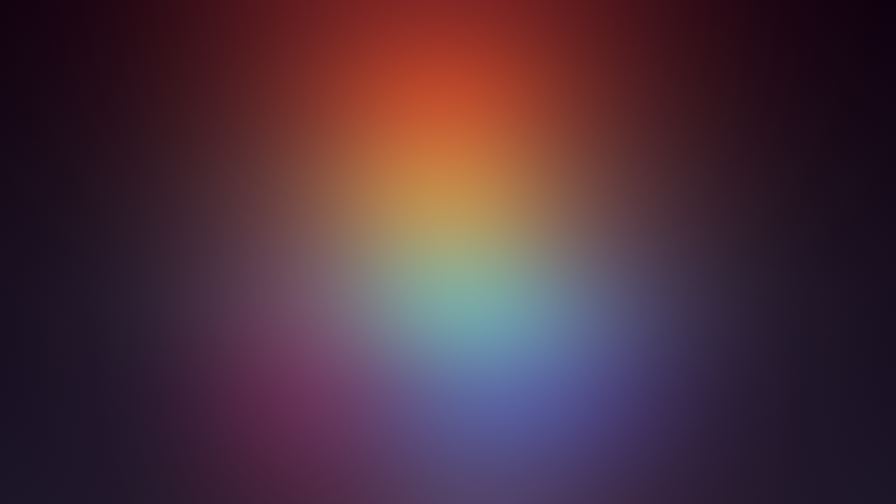
Give the GLSL for this background, as a Shadertoy shader.

```glsl
const int LAST = 5;

// Evenly spaced vertical stops, bottom to top
const vec3 HALO[6] = vec3[6](
    vec3(0.20, 0.09, 0.11), vec3(0.27, 0.17, 0.22), vec3(0.39, 0.33, 0.34),
    vec3(0.47, 0.305, 0.24), vec3(0.47, 0.205, 0.12), vec3(0.43, 0.14, 0.08));
const vec3 CORE[6] = vec3[6](
    vec3(0.02, 0.09, 0.14), vec3(-0.01, 0.15, 0.22), vec3(0.01, 0.28, 0.16),
    vec3(0.21, 0.23, -0.02), vec3(0.22, 0.09, -0.02), vec3(0.04, 0.01, 0.0));

const vec3 BASE_LOW = vec3(0.10, 0.08, 0.15);
const vec3 BASE_HIGH = vec3(0.05, 0.0, 0.06);
const vec3 VIOLET = vec3(0.12, 0.0, 0.03);
const vec3 BLUE = vec3(0.02, 0.04, 0.14);

float hash(vec2 p) {
    return fract(sin(dot(p, vec2(12.9898, 78.233))) * 43758.5453);
}

float bell(float x, float center, float width) {
    float d = (x - center) / width;
    return exp(-d * d);
}

float lobe(vec2 p, vec2 center, vec2 radius) {
    vec2 d = (p - center) / radius;
    return exp(-dot(d, d));
}

// Smooth cubic through the stops
vec3 ramp(vec3 stops[6], float t) {
    float s = clamp(t, 0.0, 1.0) * float(LAST);
    int i = min(int(s), LAST - 1);
    float f = s - float(i);
    vec3 a = stops[max(i - 1, 0)];
    vec3 b = stops[i];
    vec3 c = stops[i + 1];
    vec3 d = stops[min(i + 2, LAST)];
    vec3 slopeB = 0.5 * (c - a);
    vec3 slopeC = 0.5 * (d - b);
    vec3 bend = 3.0 * (c - b) - 2.0 * slopeB - slopeC;
    vec3 twist = 2.0 * (b - c) + slopeB + slopeC;
    return b + f * (slopeB + f * (bend + f * twist));
}

void mainImage(out vec4 fragColor, in vec2 fragCoord) {
    vec2 uv = fragCoord / iResolution.xy;
    vec3 color = mix(BASE_LOW, BASE_HIGH, uv.y);

    // Wide halo and narrow core, leaning right toward the bottom
    float haloX = mix(0.51, 0.48, uv.y);
    float coreX = mix(0.535, 0.495, smoothstep(0.2, 0.7, uv.y));
    color += ramp(HALO, uv.y) * bell(uv.x, haloX, 0.28);
    color += ramp(CORE, uv.y) * bell(uv.x, coreX, 0.13);

    // Side glows
    color += VIOLET * lobe(uv, vec2(0.33, 0.24), vec2(0.12, 0.25));
    color += BLUE * lobe(uv, vec2(0.66, 0.27), vec2(0.12, 0.24));

    // Dither against banding
    color += (hash(uv) - 0.5) / 255.0;
    fragColor = vec4(clamp(color, 0.0, 1.0), 1.0);
}
```
